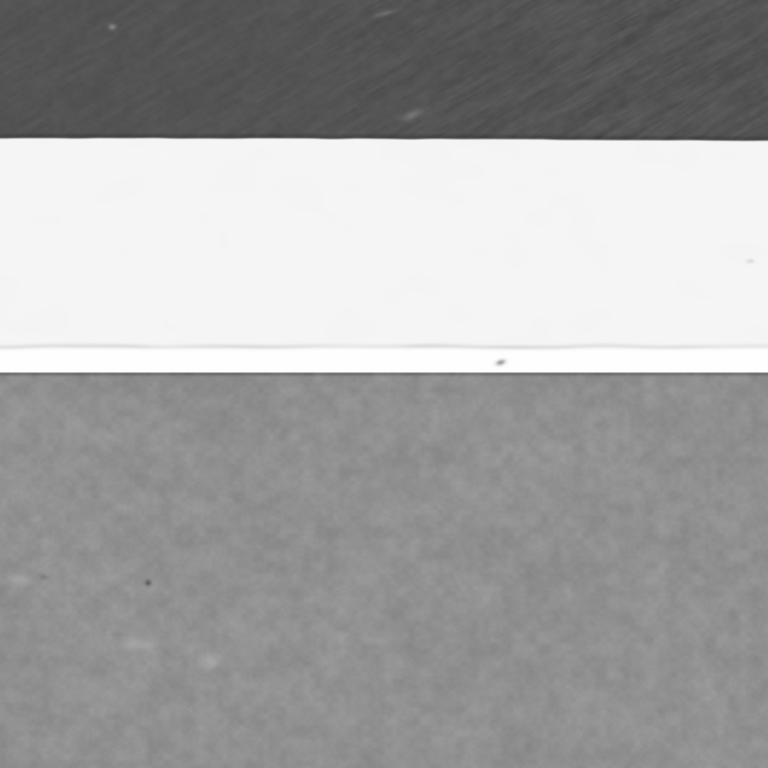
A Shadertoy shader for this texture:

```glsl
// Draws a pale moulded trim board between a dark brushed band and a mottled grey wall.

float hash(vec2 p) {
    return fract(sin(dot(p, vec2(127.1, 311.7))) * 43758.545);
}

float valueNoise(vec2 p) {
    vec2 cell = floor(p);
    vec2 f = fract(p);
    f = f * f * (3.0 - 2.0 * f);
    float low = mix(hash(cell), hash(cell + vec2(1.0, 0.0)), f.x);
    float high = mix(hash(cell + vec2(0.0, 1.0)), hash(cell + vec2(1.0, 1.0)), f.x);
    return mix(low, high, f.y);
}

// Layered noise centred on zero
float fractalNoise(vec2 p, int octaves) {
    float sum = 0.0;
    float weight = 0.5;
    for (int i = 0; i < octaves; i++) {
        sum += weight * (valueNoise(p) - 0.5);
        p = p * 2.03 + vec2(17.3, 9.1);
        weight *= 0.65;
    }
    return sum;
}

vec2 rotate(vec2 p, float angle) {
    float c = cos(angle);
    float s = sin(angle);
    return vec2(c * p.x + s * p.y, c * p.y - s * p.x);
}

// Soft elliptical mark, 1 at its centre
float speck(vec2 uv, vec2 centre, vec2 radius, float angle) {
    vec2 d = rotate(uv - centre, angle) / radius;
    return exp(-dot(d, d));
}

float softStep(float edge, float width, float x) {
    return smoothstep(edge - width, edge + width, x);
}

// Dark band with slanted brush marks, strongest at the right
float brushedBand(vec2 uv) {
    vec2 along = rotate(uv, 0.52);
    float streaks = fractalNoise(along * vec2(22.0, 150.0), 3);
    float grain = fractalNoise(uv * 110.0, 2);
    float strength = mix(0.045, 0.085, smoothstep(0.3, 0.8, uv.x));
    float shade = 0.327 + strength * streaks + 0.035 * grain;
    shade += 0.20 * speck(uv, vec2(0.146, 0.965), vec2(0.005, 0.004), 0.0);
    shade += 0.12 * speck(uv, vec2(0.536, 0.850), vec2(0.014, 0.005), 0.4);
    shade += 0.10 * speck(uv, vec2(0.503, 0.983), vec2(0.014, 0.003), 0.3);
    return shade;
}

// Pale board with a faint groove above a brighter lower lip
float trimBoard(vec2 uv, float grooveY) {
    float shade = 0.960 + 0.008 * fractalNoise(uv * vec2(18.0, 24.0), 2);
    shade = mix(0.995, shade, softStep(grooveY - 0.003, 0.003, uv.y));
    float waver = 0.003 * (valueNoise(vec2(uv.x * 14.0, 3.0)) - 0.5);
    float depth = mix(0.045, 0.10, valueNoise(vec2(uv.x * 18.0, 8.0)));
    float offset = (uv.y - grooveY - waver) / 0.0032;
    shade -= depth * exp(-offset * offset);
    shade -= 0.38 * speck(uv, vec2(0.652, 0.528), vec2(0.006, 0.0035), 0.3);
    shade -= 0.10 * speck(uv, vec2(0.977, 0.660), vec2(0.005, 0.003), 0.0);
    return shade;
}

// Mid-grey wall with cloudy blotches and fine grain
float mottledWall(vec2 uv, float topY) {
    float clouds = fractalNoise(uv * 13.0, 2);
    float blotches = fractalNoise(uv * 65.0, 3);
    float shade = 0.567 + 0.035 * clouds + 0.085 * blotches;
    shade -= 0.012 * smoothstep(topY - 0.10, topY, uv.y);
    shade -= 0.20 * speck(uv, vec2(0.193, 0.241), vec2(0.004), 0.0);
    shade -= 0.07 * speck(uv, vec2(0.056, 0.249), vec2(0.006, 0.004), -0.5);
    shade += 0.07 * speck(uv, vec2(0.273, 0.138), vec2(0.014, 0.010), 0.4);
    shade += 0.06 * speck(uv, vec2(0.180, 0.160), vec2(0.022, 0.008), 0.0);
    shade += 0.06 * speck(uv, vec2(0.026, 0.245), vec2(0.016, 0.007), 0.0);
    // Narrow contact shadow beneath the lip
    float gap = (uv.y - topY + 0.002) / 0.0025;
    return shade - 0.11 * exp(-gap * gap);
}

void mainImage(out vec4 fragColor, in vec2 fragCoord) {
    vec2 uv = fragCoord / iResolution.xy;
    float edgeWidth = max(0.0012, 0.7 / iResolution.y);
    float wallTop = 0.515;
    float grooveY = 0.549;
    float boardTop = 0.8200 - 0.0035 * uv.x * uv.x;
    boardTop += 0.001 * (valueNoise(vec2(uv.x * 30.0, 1.0)) - 0.5);

    // Stack the three bands from bottom to top
    float shade = mottledWall(uv, wallTop);
    shade = mix(shade, trimBoard(uv, grooveY), softStep(wallTop, edgeWidth, uv.y));
    float rim = (uv.y - boardTop - 0.003) / 0.003;
    float band = brushedBand(uv) - 0.05 * exp(-rim * rim);
    shade = mix(shade, band, softStep(boardTop, edgeWidth * 1.6, uv.y));

    fragColor = vec4(vec3(clamp(shade, 0.0, 1.0)), 1.0);
}
```
